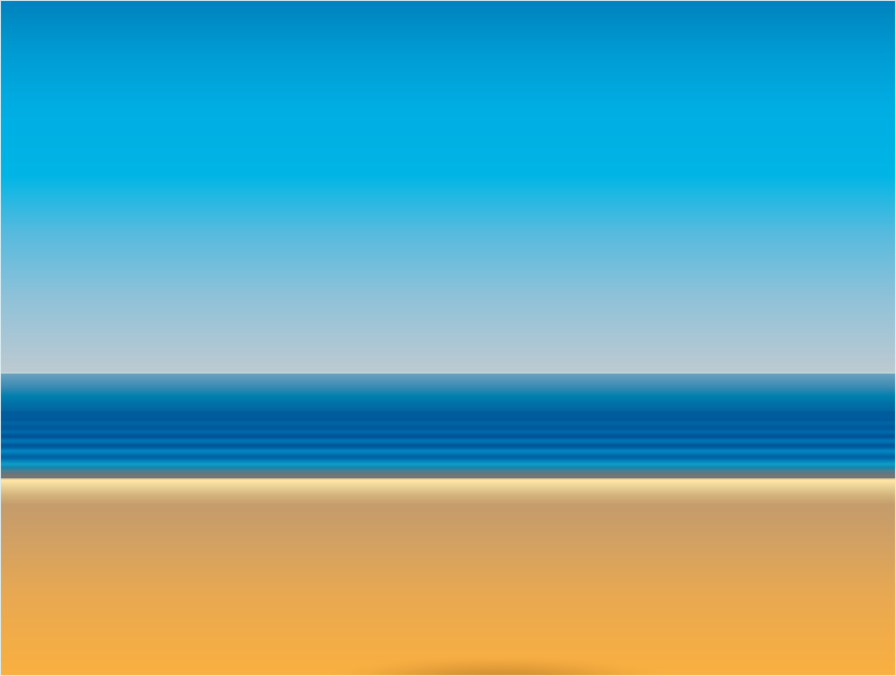
A WebGL 2 fragment shader for this background:

```glsl
#version 300 es
precision highp float;
// An empty beach: a banded blue sky, a streaked sea and warm sand with a soft shadow.

uniform vec2 u_resolution;
out vec4 fragColor;

// Layout, as depth below the top edge (0 = top, 1 = bottom)
const float HORIZON = 0.5515;
const float SHORE = 0.7075;
const float HORIZON_LINE = 0.0013;
const float FRAME_WIDTH = 0.0014;

// Sea streaks
const float WAVE_START = 0.6385;
const float WAVE_RATE = 78.0;
const float WAVE_STRETCH = 310.0;
const float RIPPLE_ROWS = 300.0;
const vec3 WAVE_TINT = vec3(0.01, 0.075, 0.065);
const float RIPPLE_STRENGTH = 0.02;

// Shadow on the sand
const vec2 SHADOW_CENTER = vec2(0.555, 1.005);
const vec2 SHADOW_RADIUS = vec2(0.20, 0.037);
const vec3 SHADOW_COLOR = vec3(0.84, 0.57, 0.20);

const vec3 HORIZON_COLOR = vec3(0.78, 0.86, 0.86);
const vec3 FRAME_COLOR = vec3(0.86, 0.93, 0.95);

// Gradient stops: colour, depth
const vec4 SKY[8] = vec4[8](
    vec4(0.00, 0.51, 0.74, 0.00), vec4(0.00, 0.61, 0.83, 0.08),
    vec4(0.00, 0.68, 0.89, 0.16), vec4(0.00, 0.71, 0.90, 0.26),
    vec4(0.13, 0.72, 0.89, 0.29), vec4(0.34, 0.73, 0.87, 0.345),
    vec4(0.56, 0.76, 0.85, 0.44), vec4(0.74, 0.79, 0.82, 0.55));
const vec4 SEA[8] = vec4[8](
    vec4(0.42, 0.63, 0.75, 0.553), vec4(0.22, 0.54, 0.70, 0.573),
    vec4(0.00, 0.50, 0.68, 0.586), vec4(0.00, 0.36, 0.61, 0.613),
    vec4(0.00, 0.38, 0.64, 0.650), vec4(0.00, 0.47, 0.71, 0.678),
    vec4(0.06, 0.54, 0.70, 0.690), vec4(0.45, 0.46, 0.47, 0.702));
const vec4 SAND[8] = vec4[8](
    vec4(0.78, 0.69, 0.52, 0.706), vec4(1.00, 0.90, 0.65, 0.711),
    vec4(0.90, 0.80, 0.57, 0.722), vec4(0.83, 0.70, 0.48, 0.733),
    vec4(0.77, 0.61, 0.42, 0.747), vec4(0.82, 0.63, 0.39, 0.800),
    vec4(0.91, 0.66, 0.32, 0.880), vec4(0.98, 0.69, 0.25, 1.000));

float hash(float n) {
    return fract(sin(n * 12.9898) * 43758.5453);
}

float noise(float x) {
    float cell = floor(x);
    return mix(hash(cell), hash(cell + 1.0), smoothstep(0.0, 1.0, x - cell));
}

vec3 gradient(vec4 stops[8], float depth) {
    vec3 color = stops[0].rgb;
    for (int i = 1; i < 8; i++) {
        float span = stops[i].a - stops[i - 1].a;
        float blend = clamp((depth - stops[i - 1].a) / span, 0.0, 1.0);
        color = mix(color, stops[i].rgb, blend);
    }
    return color;
}

vec3 seaColor(float depth) {
    // Bands widen and strengthen towards the shore
    float d = depth - WAVE_START;
    float wave = cos(6.28318 * d * (WAVE_RATE - WAVE_STRETCH * d));
    float strength = smoothstep(0.605, 0.67, depth) * (1.0 - smoothstep(0.687, 0.697, depth));
    float ripple = noise(depth * RIPPLE_ROWS) - 0.5;
    float rippleMask = smoothstep(0.58, 0.61, depth);
    return gradient(SEA, depth) + WAVE_TINT * wave * strength
        + RIPPLE_STRENGTH * ripple * rippleMask;
}

vec3 sandColor(vec2 p) {
    float r = length((p - SHADOW_CENTER) / SHADOW_RADIUS);
    float shadow = 1.0 - smoothstep(0.1, 1.0, r);
    return mix(gradient(SAND, p.y), SHADOW_COLOR, shadow);
}

void main() {
    vec2 uv = gl_FragCoord.xy / u_resolution;
    vec2 p = vec2(uv.x, 1.0 - uv.y);
    float soft = 0.75 / u_resolution.y;

    // Sky, sea and sand
    vec3 color = gradient(SKY, p.y);
    color = mix(color, seaColor(p.y), smoothstep(-soft, soft, p.y - HORIZON));
    color = mix(color, sandColor(p), smoothstep(-soft, soft, p.y - SHORE));

    // Bright line on the horizon
    float line = 1.0 - smoothstep(0.0, HORIZON_LINE + soft, abs(p.y - HORIZON));
    color = mix(color, HORIZON_COLOR, 0.8 * line);

    // Thin pale frame
    vec2 inset = min(uv, 1.0 - uv) * vec2(u_resolution.x / u_resolution.y, 1.0);
    float edge = min(inset.x, inset.y);
    color = mix(color, FRAME_COLOR, 1.0 - smoothstep(FRAME_WIDTH - soft, FRAME_WIDTH + soft, edge));

    fragColor = vec4(color, 1.0);
}
```
